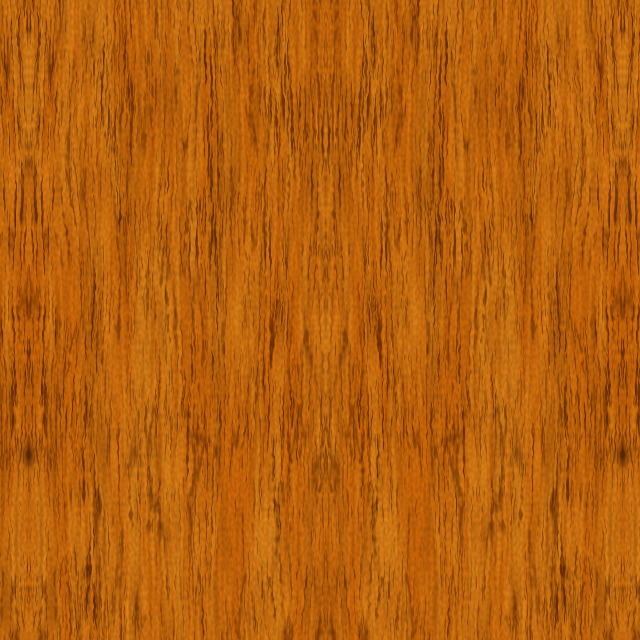
This texture is drawn by a Shadertoy shader. Its source:

```glsl
const float TAU = 6.2831853;
const float MIRROR_X = 0.509;      // central mirror axis
const float LEAF_WIDTH = 0.464;    // distance between mirror axes
const vec2 KNOT = vec2(0.464, 0.29);
const float RING_COUNT = 92.0;
const float RING_DARKNESS = 0.50;
const float FLECK_DARKNESS = 0.78;
const float PORE_DARKNESS = 0.42;
const float VEIN_DARKNESS = 0.50;
const vec3 RED_WOOD = vec3(0.755, 0.375, 0.030);
const vec3 GOLD_WOOD = vec3(0.785, 0.455, 0.080);
const vec3 BROWN_WOOD = vec3(0.660, 0.345, 0.035);
const vec3 DARK_GRAIN = vec3(0.350, 0.140, 0.005);

// Dark streak clusters: centre x, centre y, half width, half height
const vec4 CLUSTERS[5] = vec4[5](
    vec4(0.184, 0.72, 0.026, 0.24),
    vec4(0.450, 0.72, 0.036, 0.28),
    vec4(0.372, 0.28, 0.024, 0.22),
    vec4(0.070, 0.26, 0.024, 0.22),
    vec4(0.060, 0.86, 0.020, 0.14));

float hash(vec2 p) {
    uvec2 q = uvec2(ivec2(p)) * uvec2(1597334673u, 3812015801u);
    uint n = (q.x ^ q.y) * 1597334673u;
    n = (n ^ (n >> 15)) * 2246822519u;
    return float((n ^ (n >> 13)) >> 8) / 16777216.0;
}

float cornerGradient(vec2 cell, vec2 offset) {
    float angle = TAU * hash(cell);
    return dot(vec2(cos(angle), sin(angle)), offset);
}

float gradientNoise(vec2 p) {
    vec2 i = floor(p), f = p - i;
    vec2 u = f * f * f * (f * (f * 6.0 - 15.0) + 10.0);
    vec2 e = vec2(1.0, 0.0);
    float low = mix(cornerGradient(i, f), cornerGradient(i + e, f - e), u.x);
    float high = mix(cornerGradient(i + e.yx, f - e.yx), cornerGradient(i + 1.0, f - 1.0), u.x);
    return 1.5 * mix(low, high, u.y);
}

// Tapered vertical slivers, one candidate per jittered cell
float flecks(vec2 p, vec2 cells, float seed, float density) {
    vec2 g = p * cells;
    float column = floor(g.x);
    g.y += hash(vec2(column, seed));
    vec2 id = vec2(column, floor(g.y)) + seed * 17.0;
    vec2 q = fract(g);
    float chance = hash(id + 3.0), shape = hash(id + 41.0);
    if (hash(id + 67.0) < 0.4) q.y = 1.0 - q.y;
    float along = clamp((q.y - 0.02) / mix(0.6, 0.96, shape), 0.0, 1.0);
    float taper = 2.6 * along * (1.0 - along) * (1.6 - along);
    float centre = 0.5 + 0.2 * (hash(id + 89.0) - 0.5) + 0.7 * (shape - 0.5) * (q.y - 0.5);
    float halfWidth = mix(0.07, 0.25, hash(id + 113.0)) * taper;
    float soft = cells.x * 0.5 / iResolution.x;
    float body = 1.0 - smoothstep(halfWidth - soft, halfWidth + soft, abs(q.x - centre));
    return body * smoothstep(0.0, 0.35, taper) * smoothstep(chance - 0.06, chance + 0.06, density);
}

// Thin wavering lines along the zero contours of stretched noise
float veins(vec2 p, vec2 scale, float offset) {
    return 1.0 - smoothstep(0.01, 0.11, abs(gradientNoise(p * scale + offset)));
}

float clusterDensity(vec2 p) {
    float total = 0.0;
    for (int i = 0; i < 5; i++) {
        vec2 d = (p - CLUSTERS[i].xy) / CLUSTERS[i].zw;
        total += exp(-dot(d, d));
    }
    return min(total, 1.0);
}

void mainImage(out vec4 fragColor, in vec2 fragCoord) {
    vec2 uv = fragCoord / iResolution.xy;

    // Book-matched leaves, with fibres that wander and fray
    float leafX = abs(mod(uv.x - MIRROR_X + LEAF_WIDTH, 2.0 * LEAF_WIDTH) - LEAF_WIDTH);
    vec2 p = vec2(leafX, uv.y);
    vec2 fibre = p;
    fibre.x += 0.006 * gradientNoise(p * vec2(9.0, 3.5) + 20.0)
             + 0.0016 * gradientNoise(p * vec2(45.0, 26.0) + 50.0);
    vec2 frayed = fibre;
    frayed.x += 0.0014 * gradientNoise(p * vec2(130.0, 85.0) + 70.0);

    // Board tone from broad bands down to fine fibres
    float broad = gradientNoise(fibre * vec2(15.0, 1.4) + 7.0);
    float streak = gradientNoise(fibre * vec2(60.0, 3.0) + 31.0);
    float fine = gradientNoise(frayed * vec2(180.0, 9.0) + 63.0);
    float grit = gradientNoise(p * vec2(250.0, 130.0) + 90.0);
    float hue = 0.45 + 0.5 * broad + 0.7 * streak + 0.4 * fine;
    vec3 color = mix(RED_WOOD, GOLD_WOOD, clamp(hue, 0.0, 1.0));
    float shade = gradientNoise(fibre * vec2(26.0, 2.0) + 120.0);
    color = mix(color, BROWN_WOOD, clamp(0.12 + 0.65 * shade - 0.4 * fine, 0.0, 0.8));

    // Growth rings, closely spaced along the central axis
    float bend = gradientNoise(p * vec2(8.0, 2.6) + 150.0);
    float phase = frayed.x * RING_COUNT + 2.4 * bend + 0.4 * streak;
    float ring = smoothstep(0.55, 0.98, sin(TAU * phase));
    float ringMask = smoothstep(0.02, 0.4, gradientNoise(fibre * vec2(24.0, 7.0) + 180.0));
    ringMask = max(ringMask, 0.7 * exp(-pow(leafX / 0.025, 2.0)));

    // Veins that start and stop, broken up by the pores of the wood
    float broken = smoothstep(-0.5, 0.25, gradientNoise(p * vec2(140.0, 60.0) + 330.0));
    float veinMask = smoothstep(0.0, 0.3, gradientNoise(fibre * vec2(42.0, 8.0) + 240.0));
    float vein = max(veins(frayed, vec2(62.0, 3.2), 270.0), veins(frayed, vec2(36.0, 2.2), 300.0));
    color = mix(color, DARK_GRAIN, RING_DARKNESS * ring * ringMask * broken);
    color = mix(color, DARK_GRAIN, VEIN_DARKNESS * vein * veinMask * mix(broken, 1.0, 0.4));

    // Short pores and long dark slivers
    float cluster = clusterDensity(p);
    float patches = gradientNoise(fibre * vec2(17.0, 4.0) + 210.0);
    float pores = flecks(frayed, vec2(165.0, 24.0), 1.0, 0.38 + 0.5 * patches);
    pores = max(pores, flecks(frayed + 0.37, vec2(130.0, 11.0), 2.0, 0.28 + 0.5 * patches));
    color = mix(color, DARK_GRAIN, PORE_DARKNESS * pores);
    float slivers = 0.0;
    for (int i = 0; i < 3; i++) {
        float k = float(i);
        vec2 cells = vec2(108.0 - 20.0 * k, 9.5 - 2.0 * k);
        float density = 0.03 + 0.20 * patches + (0.60 - 0.06 * k) * cluster;
        slivers = max(slivers, flecks(frayed + 0.19 * k, cells, 5.0 + k, density));
    }
    color = mix(color, DARK_GRAIN, FLECK_DARKNESS * slivers * mix(broken, 1.0, 0.6));

    // Small knot on the outer axis, drawn out along the grain
    vec2 k = (p - KNOT) / vec2(0.010, 0.020);
    float knot = exp(-dot(k, k)) * (0.8 + 0.7 * streak);
    color = mix(color, DARK_GRAIN * 0.8, clamp(knot, 0.0, 0.9));

    color *= 1.0 + 0.10 * grit + 0.06 * fine;
    fragColor = vec4(clamp(color, 0.0, 1.0), 1.0);
}
```
